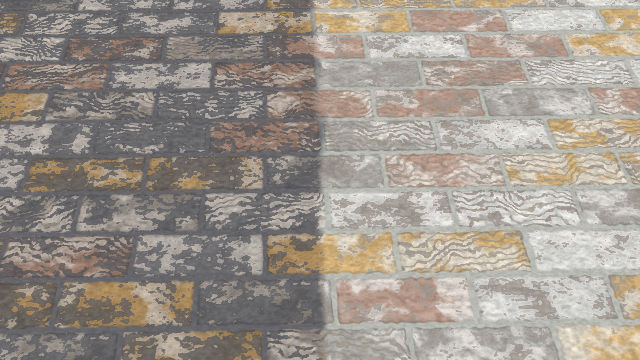
A Shadertoy shader for this texture:

```glsl
// Weathered stone paving in running bond, seen in mild perspective.
// A projective map gives rows and columns; layered noise colours each slab,
// and a ragged upright edge parts the dark wet side from the pale dry side.

float hash(vec2 p) {
    return fract(sin(dot(p, vec2(127.1, 311.7))) * 43758.5453);
}

float noise(vec2 p) {
    vec2 i = floor(p), f = fract(p);
    f = f * f * (3.0 - 2.0 * f);
    return mix(mix(hash(i), hash(i + vec2(1, 0)), f.x),
               mix(hash(i + vec2(0, 1)), hash(i + vec2(1, 1)), f.x), f.y);
}

float fbm(vec2 p) {
    float sum = 0.0, amp = 0.52;
    for (int i = 0; i < 5; i++) {
        sum += amp * noise(p);
        p = mat2(1.6, 1.2, -1.2, 1.6) * p + 3.7;
        amp *= 0.5;
    }
    return sum;
}

// Colour of one slab: q is the place on it, id its column and row
vec3 stone(vec2 q, vec2 id, float wet) {
    vec4 rnd = vec4(hash(id), hash(id + 31.3), hash(id + 57.9), hash(id + 83.1));
    vec2 s = q + rnd.xy * 40.0;
    vec2 warp = vec2(fbm(s * 1.5), fbm(s * 1.5 + 7.0)) - 0.5;
    float cloud = fbm(s * vec2(1.6, 2.6) + warp * 2.0);
    float blotch = fbm(s * vec2(2.0, 3.0) + warp + 20.0);
    float grain = fbm(s * vec2(9.0, 14.0));

    // Mineral tint, clouded with pale stone
    vec3 tint = rnd.w < 0.34 ? vec3(0.84, 0.84, 0.83)
              : rnd.w < 0.64 ? vec3(0.81, 0.68, 0.47)
              : rnd.w < 0.82 ? vec3(0.72, 0.60, 0.54)
              : vec3(0.67, 0.66, 0.64);
    vec3 col = mix(tint, vec3(0.88, 0.87, 0.85), 0.8 * smoothstep(0.42, 0.62, cloud));

    // Wavy sediment layers on some slabs
    float veined = step(0.58, rnd.z);
    float layers = sin(36.0 * (q.y + (rnd.y - 0.5) * 0.7 * q.x + warp.x * 0.9));
    col = mix(col, vec3(0.59, 0.55, 0.50),
              0.65 * veined * smoothstep(0.1, 0.9, layers + 2.0 * (grain - 0.5)));
    col *= mix(vec3(1), vec3(0.85, 0.82, 0.80), wet);

    // Dark stains, far wider where the stone is wet
    float cover = blotch + 0.9 * (grain - 0.5) + 0.3 * (rnd.x - 0.5)
                + 0.13 * veined * layers - mix(0.64, 0.45, wet);
    vec3 stain = mix(vec3(0.60, 0.57, 0.54), mix(vec3(0.35, 0.35, 0.37), tint * 0.6, 0.2), wet);
    col = mix(col, stain, 0.9 * smoothstep(-0.07, 0.07, cover));
    return col * (0.78 + 0.44 * grain);
}

void mainImage(out vec4 fragColor, in vec2 fragCoord) {
    vec2 p = fragCoord / iResolution.y;

    // Perspective: depth runs down the canvas, rows tilt slightly
    float t = 1.0 - p.y;
    t += (p.x - 0.89) * (0.007 + 0.009 * t);
    float scale = 0.0636 + 0.0376 * t;
    vec2 grid = vec2((p.x - 0.736) / (4.07 * scale), (t - 0.0278) / scale);
    float pixel = 0.0647 / (scale * scale * iResolution.y);

    // Running bond: alternate rows shift by half a slab
    grid.x += 0.5 * mod(floor(grid.y) + 1.0, 2.0);
    vec2 id = floor(grid);
    vec2 q = (fract(grid) - 0.5) * vec2(2.9, 1.0);

    // Ragged edge of the wet area
    float shore = 0.872 + 0.035 * t + 0.05 * (fbm(p * 14.0) - 0.5);
    float wet = 1.0 - smoothstep(-0.018, 0.018, p.x - shore);

    // Rounded slab with a slightly chipped outline
    vec2 d = abs(q) - vec2(1.45, 0.5) + 0.105;
    float slab = length(max(d, 0.0)) + min(max(d.x, d.y), 0.0) - 0.05;
    slab += 0.05 * (noise(q * 9.0 + id * 13.0) - 0.5);

    vec3 grout = mix(vec3(0.72, 0.73, 0.70), vec3(0.40, 0.40, 0.42), wet);
    grout *= 0.88 + 0.24 * fbm(grid * vec2(40.0, 14.0));
    vec3 col = stone(q, id, wet);
    col *= 1.0 - 0.13 * smoothstep(-0.07, 0.0, slab);
    col = mix(col, grout, smoothstep(-pixel, pixel, slab));
    fragColor = vec4(clamp(col, 0.0, 1.0), 1.0);
}
```
